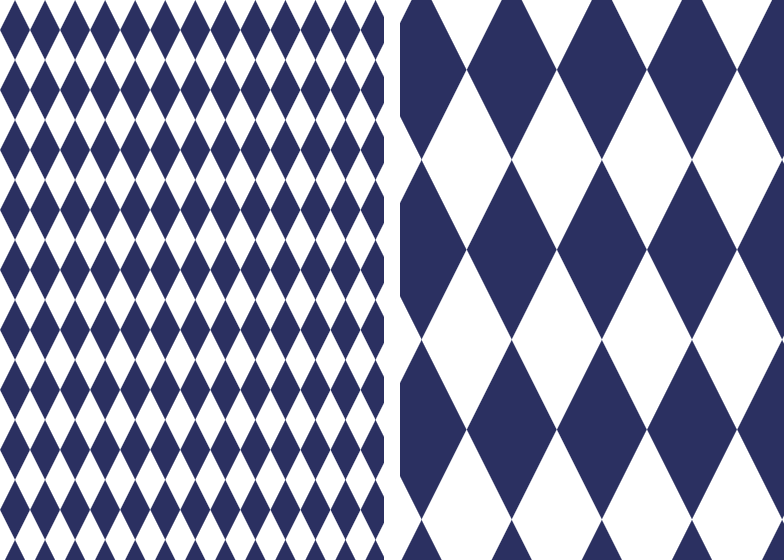
Left, the full canvas; right, a detail of the centre.
Write a WebGL 2 fragment shader that draws this pattern.

```glsl
#version 300 es
precision highp float;
// Harlequin pattern: navy upright rhombi, touching tip to tip, on white.
// The plane is folded into rectangular cells hung from the top left corner,
// and each cell is filled by the signed distance to one rhombus.

uniform vec2 u_resolution;
out vec4 fragColor;

const vec3 NAVY = vec3(0.17, 0.19, 0.38);
const vec3 WHITE = vec3(1.0);
const vec2 CELL = vec2(0.05365, 0.1071); // repeat size, in canvas heights
const float FILL = 0.997;                // rhombus size relative to its cell
const float EDGE_PIXELS = 1.1;           // width of the smoothed edge

// Signed distance to the edge lines of a rhombus with the given half axes.
float rhombusDistance(vec2 p, vec2 halfAxes) {
    vec2 q = abs(p) / halfAxes;
    return (q.x + q.y - 1.0) / length(1.0 / halfAxes);
}

void main() {
    // Canvas height is 1; y runs down from the top edge.
    vec2 p = vec2(gl_FragCoord.x, u_resolution.y - gl_FragCoord.y) / u_resolution.y;

    // Position relative to the centre of the current cell.
    vec2 local = (fract(p / CELL) - 0.5) * CELL;
    float d = rhombusDistance(local, 0.5 * CELL * FILL);

    // Pixel-wide coverage ramp across the edge.
    float coverage = clamp(0.5 - d * u_resolution.y / EDGE_PIXELS, 0.0, 1.0);
    fragColor = vec4(mix(WHITE, NAVY, coverage), 1.0);
}
```
